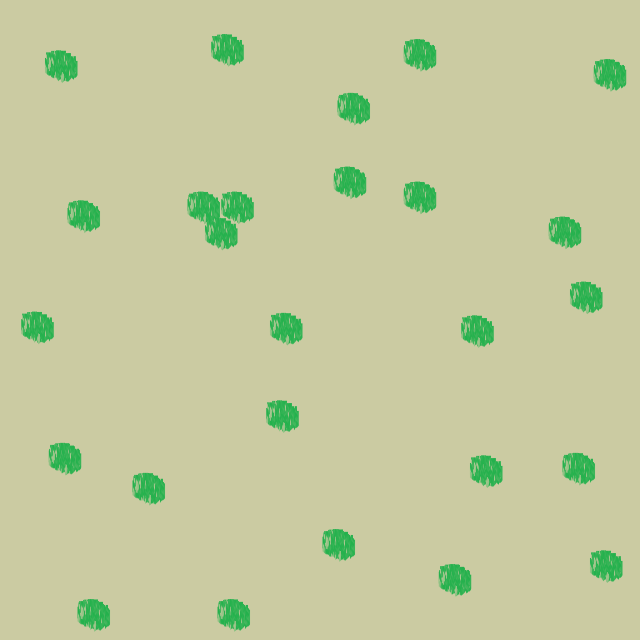
Write a three.js fragment shader that draws this pattern.

```glsl
// Small tufts of green vertical bristles scattered over a plain khaki ground.
varying vec2 vUv;

const vec3 GROUND = vec3(0.797, 0.797, 0.635);
const vec3 GREEN = vec3(0.140, 0.694, 0.300);

const float CELLS = 5.0;             // scatter grid, one tuft per cell
const float JITTER = 0.70;           // share of the cell a tuft may wander over
const float BRISTLE = 1.0 / 512.0;   // width of one bristle
const float RADIUS = 13.0;           // tuft half width, in bristles
const float BLOCK = 4.0;             // width of the stepped tops, in bristles
const float STREAK = 5.0;            // length of the pale streaks, in bristles
const float SOFT = 0.5;              // edge softness, in bristles
const float SEED = 7.0;

const vec2 CLUSTER = vec2(0.345, 0.655);    // middle of the trio
const vec2 CLUSTER_SPREAD = vec2(0.026, 0.020);
const vec2 CLUSTER_CELL = vec2(1.0, 3.0);
const vec2 BARE_CELL = vec2(1.0, 2.0);

float hash(vec2 p) {
  return fract(sin(dot(p, vec2(127.1, 311.7))) * 43758.5453);
}

float noise(vec2 p) {
  vec2 i = floor(p);
  vec2 f = fract(p);
  f = f * f * (3.0 - 2.0 * f);
  return mix(mix(hash(i), hash(i + vec2(1.0, 0.0)), f.x),
             mix(hash(i + vec2(0.0, 1.0)), hash(i + vec2(1.0, 1.0)), f.x), f.y);
}

// Paint coverage of one tuft; every tuft is the same stamp.
float tuft(vec2 uv, vec2 center) {
  center = floor(center / BRISTLE + 0.5) * BRISTLE;
  vec2 p = (uv - center) / BRISTLE;
  if (max(abs(p.x), abs(p.y)) > RADIUS * 1.3) return 0.0;
  vec2 q = p / RADIUS;

  // Flat stepped top
  float b = p.x / BLOCK;
  float i = floor(b);
  float f = smoothstep(0.85, 1.0, fract(b));
  float blockX = (i + f + 0.5) * BLOCK / RADIUS + 0.15;
  float blockRise = mix(hash(vec2(i, SEED)), hash(vec2(i + 1.0, SEED)), f);
  float top = 1.05 - 0.45 * blockX * blockX - 0.18 * blockRise;

  // Ragged lower ends, leaning to the right
  float column = p.x - 0.5;
  float ragged = 0.65 * noise(vec2(column, 40.0)) + 0.35 * noise(vec2(column / 4.0, 60.0));
  float lean = q.x - 0.15;
  float bottom = -1.10 + 0.45 * lean * lean + 0.30 * ragged;

  float shape = smoothstep(-SOFT, SOFT, (top - q.y) * RADIUS)
              * smoothstep(-SOFT, 2.0 * SOFT, (q.y - bottom) * RADIUS)
              * smoothstep(-SOFT, SOFT, RADIUS - abs(p.x));

  // Pale streaks, denser to the lower left
  float grain = noise(vec2(column, p.y / STREAK + column * 0.37));
  float fine = noise(vec2(column + 90.0, p.y / 2.0 + column * 0.61));
  float pale = smoothstep(0.68, 0.86, grain - 0.10 * q.x - 0.05 * q.y);
  float paint = mix(1.0, 0.35, pale) - 0.24 * fine * fine;
  return shape * paint;
}

void main() {
  float cover = 0.0;

  // Scattered tufts, each kept inside its own cell
  vec2 cell = floor(vUv * CELLS);
  vec2 shift = vec2(hash(cell + SEED), hash(cell + SEED + 31.0)) - 0.5;
  bool skipped = cell == CLUSTER_CELL || cell == BARE_CELL;
  if (!skipped) cover = tuft(vUv, (cell + 0.5 + JITTER * shift) / CELLS);

  // Trio of touching tufts: two above, one below
  for (int k = 0; k < 3; k++) {
    float side = float(k) - 1.0;
    vec2 offset = CLUSTER_SPREAD * vec2(side, 2.0 * abs(side) - 1.0);
    cover = max(cover, tuft(vUv, CLUSTER + offset));
  }

  gl_FragColor = vec4(mix(GROUND, GREEN, cover), 1.0);
}
```
